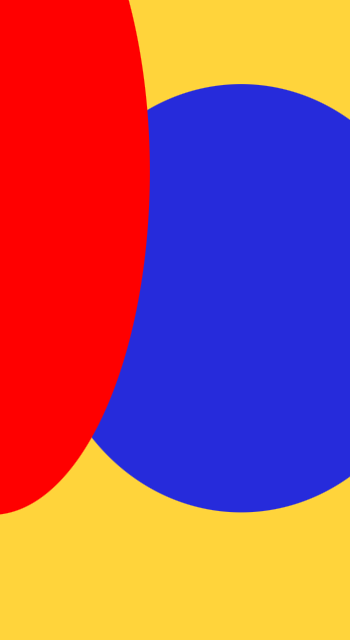
This background is drawn by a Shadertoy shader. Its source:

```glsl
const vec3 YELLOW = vec3(1.0, 0.83, 0.23);
const vec3 BLUE = vec3(0.15, 0.17, 0.86);
const vec3 RED = vec3(1.0, 0.0, 0.0);

// Smooth coverage of an axis-aligned ellipse
float ellipseMask(vec2 point, vec2 center, vec2 radii) {
    float field = length((point - center) / radii) - 1.0;
    float edge = max(fwidth(field), 1e-5);
    return clamp(0.5 - field / edge, 0.0, 1.0);
}

// Paint one flat ellipse over the colour below
vec3 paintEllipse(vec3 base, vec3 paint, vec2 point, vec2 center, vec2 radii) {
    return mix(base, paint, ellipseMask(point, center, radii));
}

void mainImage(out vec4 fragColor, in vec2 fragCoord) {
    vec2 uv = fragCoord / iResolution.xy;

    // Layers from back to front
    vec3 color = YELLOW;
    color = paintEllipse(color, BLUE, uv, vec2(0.689, 0.534), vec2(0.562, 0.3346));
    color = paintEllipse(color, RED, uv, vec2(-0.024, 0.732), vec2(0.4522, 0.5365));

    fragColor = vec4(color, 1.0);
}
```
